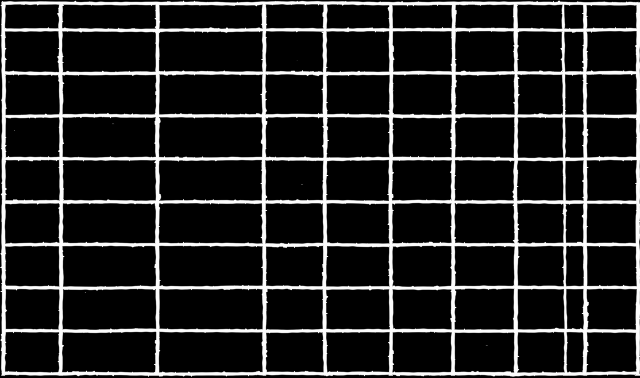
Give the GLSL for this pattern, as a WebGL 2 fragment shader.

```glsl
#version 300 es
precision highp float;
uniform vec2 u_resolution;
out vec4 outColor;

float hash(vec2 p) {
    return fract(sin(dot(p, vec2(127.1, 311.7))) * 43758.5453);
}

// Smooth noise along one line; each seed gives an independent profile
float noise(float t, float seed) {
    float i = floor(t);
    float f = fract(t);
    f = f * f * (3.0 - 2.0 * f);
    return mix(hash(vec2(i, seed)), hash(vec2(i + 1.0, seed)), f);
}

// Signed distance to a hand-inked rule with ragged sides and small burrs
float inkedRule(float across, float along, float halfWidth, float roughness, float seed) {
    across -= 0.0026 * (noise(along * 8.0, seed) - 0.5);
    float side = seed + (across > 0.0 ? 40.0 : 80.0);
    float ragged = 0.0022 * (noise(along * 75.0, side) - 0.5);
    float burr = 0.0035 * smoothstep(0.82, 1.0, noise(along * 140.0, side + 7.0));
    return abs(across) - halfWidth - roughness * (ragged + burr);
}

// Sparse flecks, each a short dash inside its own cell
float flecks(vec2 p) {
    vec2 cell = floor(p * 16.0);
    vec2 local = fract(p * 16.0) - 0.5;
    vec2 offset = vec2(hash(cell + 3.1), hash(cell + 8.7)) - 0.5;
    vec2 size = vec2(mix(0.008, 0.045, hash(cell + 5.3)), 0.012);
    vec2 d = abs(local - 0.7 * offset) - size;
    float dist = max(d.x, d.y) / 16.0;
    return hash(cell + 1.9) > 0.975 ? dist : 1.0;
}

void main() {
    vec2 p = gl_FragCoord.xy / u_resolution.y;
    float aspect = u_resolution.x / u_resolution.y;
    float pixel = 1.0 / u_resolution.y;

    // Uneven columns, as fractions of the width
    float columns[11] = float[](0.0055, 0.0952, 0.2461, 0.4128, 0.5078, 0.6107,
                                0.7083, 0.8060, 0.8822, 0.9140, 0.9970);
    float vertical = 1.0;
    for (int i = 0; i < 11; i++) {
        bool thin = i == 8;
        float x = columns[i] * aspect - (thin ? 0.007 * (p.y - 0.5) : 0.0);
        float halfWidth = thin ? 0.0035 : 0.0050;
        vertical = min(vertical, inkedRule(p.x - x, p.y, halfWidth, 1.0, float(i) + 1.0));
    }
    float verticalEnd = abs(p.y - 0.5) - 0.494;
    vertical = max(vertical, verticalEnd);

    // Even rows from the bottom, with a shorter one at the top
    float horizontal = 1.0;
    for (int j = 0; j < 10; j++) {
        float y = min(0.0115 + 0.1136 * float(j), 0.991);
        horizontal = min(horizontal, inkedRule(p.y - y, p.x, 0.0043, 0.7, float(j) + 20.0));
    }
    float horizontalEnd = abs(p.x - 0.5 * aspect) - 0.497 * aspect;
    horizontal = max(horizontal, horizontalEnd);

    // White ink on black
    float grid = min(vertical, horizontal);
    float ink = 1.0 - smoothstep(-0.75 * pixel, 0.75 * pixel, grid);
    float speck = 0.5 * (1.0 - smoothstep(-0.5 * pixel, 0.5 * pixel, flecks(p)));
    vec3 color = mix(vec3(0.0), vec3(0.99), max(ink, speck));
    outColor = vec4(color, 1.0);
}
```
